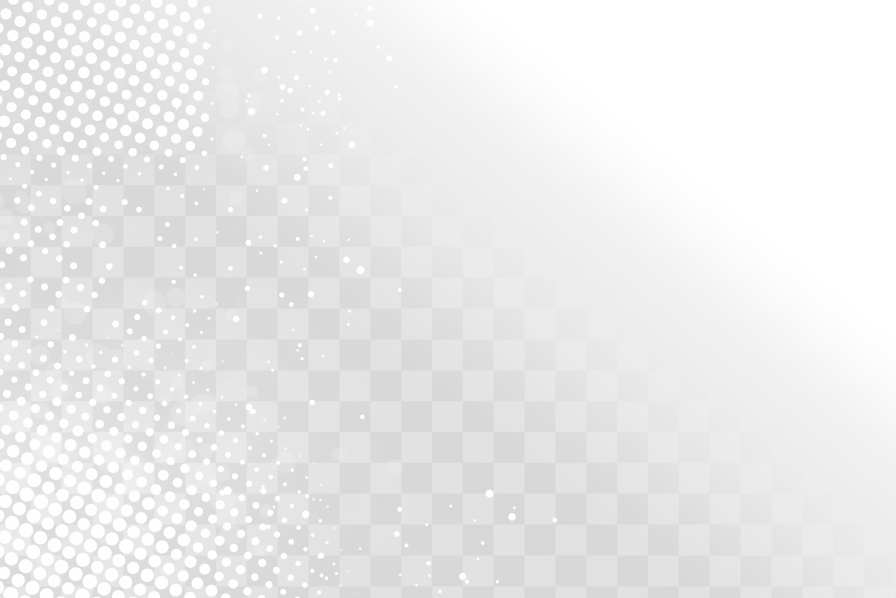
A WebGL 1 fragment shader for this background:

```glsl
precision highp float;

uniform vec2 u_resolution;

const float TILE = 0.0516;
const float DOT_PITCH = 0.0268;
const float DOT_ANGLE = -0.48;

float hash(vec2 p) {
  vec3 q = fract(vec3(p.xyx) * 0.1031);
  q += dot(q, q.yzx + 33.33);
  return fract((q.x + q.y) * q.z);
}

float noise(vec2 p) {
  vec2 i = floor(p);
  vec2 f = fract(p);
  f = f * f * (3.0 - 2.0 * f);
  float low = mix(hash(i), hash(i + vec2(1.0, 0.0)), f.x);
  float high = mix(hash(i + vec2(0.0, 1.0)), hash(i + 1.0), f.x);
  return mix(low, high, f.y);
}

float fadeOut(float from, float to, float x) {
  return 1.0 - smoothstep(from, to, x);
}

float bump(vec2 p, vec2 center, vec2 size) {
  vec2 d = (p - center) / size;
  return exp(-dot(d, d));
}

float disc(vec2 p, vec2 center, float radius, float blur) {
  return smoothstep(-blur, blur, radius - distance(p, center));
}

// Signed checker: -1 on dark tiles, 1 on light ones, rows counted from the top
float checker(vec2 p, float blur) {
  vec2 q = vec2(p.x, 1.0 - p.y) / TILE;
  vec2 toEdge = 0.5 - abs(fract(q) - 0.5);
  float parity = mod(floor(q.x) + floor(q.y), 2.0);
  float soft = smoothstep(0.0, blur / TILE, min(toEdge.x, toEdge.y));
  return (2.0 * parity - 1.0) * soft;
}

// Grey to white: a slow rise, a pale plateau, then a firmer white edge
float sweep(float along) {
  float rise = 0.058 * smoothstep(0.70, 1.02, along);
  float plateau = 0.030 * smoothstep(0.95, 1.20, along);
  float edge = 0.048 * smoothstep(1.10, 1.30, along);
  return 0.864 + rise + plateau + edge;
}

// Dot size over the canvas: a block above, a corner below, specks between
float halftoneRadius(vec2 c, float rnd) {
  float top = fadeOut(0.33, 0.37, c.x) * smoothstep(0.66, 0.79, c.y);
  float corner = fadeOut(0.30, 1.08, length(c / vec2(0.67, 0.53)));
  float middle = fadeOut(0.15, 0.52, c.x) * fadeOut(0.66, 0.74, c.y);
  float speck = 0.0055 * middle * step(0.45, rnd);
  return max(max(0.0092 * top, 0.0116 * corner), speck) * (0.88 + 0.2 * rnd);
}

float halftone(vec2 p, float blur) {
  float s = sin(DOT_ANGLE);
  float k = cos(DOT_ANGLE);
  mat2 turn = mat2(k, s, -s, k);
  vec2 base = floor(p * turn / DOT_PITCH);
  float cover = 0.0;
  for (int j = -1; j <= 1; j++) {
    for (int i = -1; i <= 1; i++) {
      vec2 id = base + vec2(float(i), float(j));
      vec2 center = turn * ((id + 0.5) * DOT_PITCH);
      float rnd = hash(id + 71.0);
      float radius = halftoneRadius(center, rnd);
      float dotCover = disc(p, center, radius, blur);
      cover = max(cover, dotCover * smoothstep(0.0008, 0.003, radius));
    }
  }
  return cover;
}

// Chance of a loose dot near c
float looseDensity(vec2 c) {
  float band = 0.55 * bump(c, vec2(0.49, 0.66), vec2(0.11, 0.40));
  float crown = 0.45 * bump(c, vec2(0.52, 0.92), vec2(0.11, 0.12));
  float tail = 0.38 * bump(c, vec2(0.78, 0.04), vec2(0.16, 0.09));
  return band + crown + tail;
}

// Chance of a pale bokeh disc near c
float bokehDensity(vec2 c) {
  float column = 0.9 * bump(c, vec2(0.39, 0.82), vec2(0.04, 0.17));
  float side = 0.8 * bump(c, vec2(0.04, 0.65), vec2(0.13, 0.07));
  float corner = 0.5 * bump(c, vec2(0.16, 0.24), vec2(0.24, 0.18));
  return column + side + corner;
}

// Randomly placed discs; kind 0 gives loose dots, kind 1 bokeh
float scatter(vec2 p, float pitch, vec2 sizes, float kind, float blur) {
  vec2 base = floor(p / pitch);
  float cover = 0.0;
  for (int j = -1; j <= 1; j++) {
    for (int i = -1; i <= 1; i++) {
      vec2 id = base + vec2(float(i), float(j));
      vec2 jitter = vec2(hash(id + 13.0), hash(id + 57.0));
      vec2 center = (id + jitter) * pitch;
      float rnd = hash(id + 91.0);
      float radius = mix(sizes.x, sizes.y, rnd * rnd);
      float density = mix(looseDensity(center), bokehDensity(center), kind);
      float present = step(hash(id + 29.0), density);
      cover = max(cover, present * disc(p, center, radius, blur));
    }
  }
  return cover;
}

void main() {
  vec2 p = gl_FragCoord.xy / u_resolution.y;
  float blur = 0.7 / u_resolution.y;
  float along = dot(p, vec2(0.63, 0.775));
  float shade = sweep(along);

  // Pale clouds on the left
  float cloud = noise(p * 9.0) * 0.5 + noise(p * 24.0) * 0.5;
  shade += 0.06 * cloud * bump(p, vec2(0.08, 0.25), vec2(0.40, 0.25));

  // Checkerboard, fading towards the white and under the upper dots
  float upperLeft = fadeOut(0.40, 0.65, p.x) * smoothstep(0.68, 0.78, p.y);
  float contrast = 0.020 * fadeOut(0.72, 1.08, along);
  shade += checker(p, blur) * contrast * (1.0 - 0.7 * upperLeft);

  // Bokeh, halftone and loose dots
  float bokeh = scatter(p, 0.036, vec2(0.010, 0.022), 1.0, 0.003);
  shade = mix(shade, 0.96, 0.26 * bokeh);
  float dots = halftone(p, blur);
  dots = max(dots, scatter(p, 0.028, vec2(0.002, 0.0068), 0.0, blur));
  shade = mix(shade, 0.996, dots);

  gl_FragColor = vec4(vec3(min(shade, 1.0)), 1.0);
}
```
